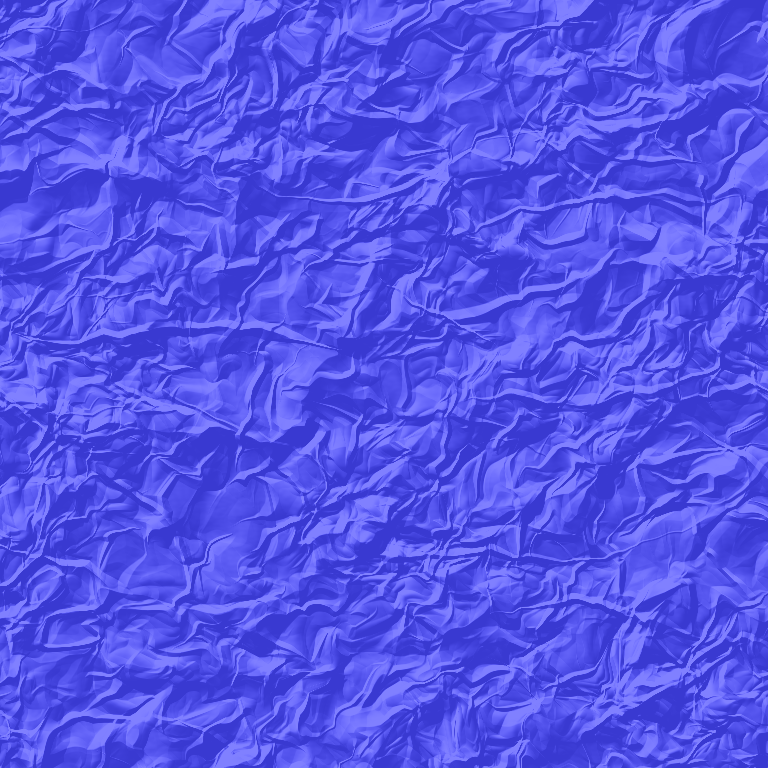
Give the GLSL for this texture, as a WebGL 1 fragment shader.

```glsl
precision highp float;
// Crumpled blue metal foil: smooth kinked facets crossed by sharp, short, broken folds.

uniform vec2 u_resolution;

const vec2 LIGHT_DIR = vec2(-0.52, 0.854);
const float SLOPE_STEP = 0.0009;   // half the sampling width, softens creases
const float SLOPE_SPREAD = 1.15;   // typical slope of the foil
const float SLOPE_SHIFT = -0.06;   // darkens the flat parts

vec2 hash2(vec2 cell) {
  vec3 h = fract(cell.xyx * vec3(0.1031, 0.1030, 0.0973));
  h += dot(h, h.yzx + 33.33);
  return fract((h.xx + h.yz) * h.zy);
}

vec2 rotate(vec2 p, float angle) {
  float c = cos(angle), s = sin(angle);
  return vec2(c * p.x + s * p.y, c * p.y - s * p.x);
}

float cornerRamp(vec2 cell, vec2 offset) {
  return dot(normalize(hash2(cell) - 0.4999), offset);
}

// Gradient noise, about -0.7 to 0.7
float noise(vec2 p) {
  vec2 i = floor(p), f = fract(p);
  vec2 u = f * f * f * (f * (f * 6.0 - 15.0) + 10.0);
  vec2 e = vec2(1.0, 0.0);
  float low = mix(cornerRamp(i, f), cornerRamp(i + e, f - e), u.x);
  float high = mix(cornerRamp(i + e.yx, f - e.yx), cornerRamp(i + 1.0, f - 1.0), u.x);
  return mix(low, high, u.y);
}

vec2 noise2(vec2 p) {
  return vec2(noise(p), noise(p.yx + 47.3));
}

// Squared distance to the nearest scattered point: bowls that meet in sharp creases
float facets(vec2 p) {
  vec2 cell = floor(p), f = fract(p);
  float nearest = 8.0;
  for (int y = -1; y <= 1; y++) {
    for (int x = -1; x <= 1; x++) {
      vec2 n = vec2(float(x), float(y));
      vec2 d = n + hash2(cell + n) - f;
      nearest = min(nearest, dot(d, d));
    }
  }
  return nearest;
}

// Narrow ridges along an angle that taper out where a slow noise is low
float fold(vec2 p, float angle, float scale, float stretch, float width) {
  vec2 q = rotate(p, angle) * vec2(stretch, 1.0) * scale + angle * 31.0;
  float taper = smoothstep(-0.1, 0.3, noise(q * 0.9 + 63.0));
  return max(width * taper - abs(noise(q)), 0.0) / scale;
}

// Kinked displacement that bends the creases
vec2 buckle(vec2 p) {
  vec2 q = p + 0.03 * noise2(p * 4.0 + 9.0);
  q += 0.042 * abs(noise2(q * 9.0 + 21.0));
  q -= 0.022 * abs(noise2(rotate(q, 0.8) * 20.0 + 33.0));
  return q + 0.006 * noise2(q * 38.0 + 5.0);
}

// Octaves of creased noise; each one bends those after it
float crumple(vec2 p, float roughness) {
  float height = 0.0, scale = 11.0, weight = 0.72;
  for (int i = 0; i < 3; i++) {
    float n = abs(noise(p * scale + float(i) * 17.0));
    height += weight * n / scale;
    p = rotate(p, 0.9) + 0.3 * n / scale;
    scale *= 2.1;
    weight *= 0.95 * roughness;
  }
  return height;
}

float foilHeight(vec2 p) {
  float roughness = mix(0.25, 1.0, smoothstep(-0.2, 0.25, noise(p * 4.5 + 3.0)));
  vec2 q = buckle(p);
  float height = 0.6 * facets(q * 9.0) / 9.0;
  height += 0.65 * roughness * facets(rotate(q, 0.5) * 19.0 + 7.0) / 19.0;
  height += crumple(q, roughness);

  // Short folds at several angles; a few long ones stay straighter
  vec2 course = mix(p, q, 0.5);
  height += 2.0 * fold(course, 0.04, 10.0, 0.4, 0.09);
  height += 1.9 * fold(q, 0.55, 16.0, 0.6, 0.13);
  height += 1.9 * fold(q, 1.2, 19.0, 0.5, 0.14);
  height += 2.2 * fold(course, -0.72, 11.0, 0.35, 0.07);
  height += 1.7 * roughness * fold(q, 0.85, 31.0, 0.6, 0.17);
  return height;
}

vec3 foilColor(float tone) {
  float shadow = 1.0 - tone;
  return vec3(vec2(mix(0.225, 0.50, tone)), 1.0 - 0.18 * shadow * shadow);
}

void main() {
  vec2 p = gl_FragCoord.xy / min(u_resolution.x, u_resolution.y) + 2.0;

  // Slope facing the light
  vec2 reach = LIGHT_DIR * SLOPE_STEP;
  float slope = (foilHeight(p - reach) - foilHeight(p + reach)) / (2.0 * SLOPE_STEP);

  // Faint brushed grain
  float grain = 0.12 * noise(p * vec2(110.0, 190.0));
  float tone = smoothstep(-0.82, 1.4, slope / SLOPE_SPREAD + SLOPE_SHIFT + grain);
  gl_FragColor = vec4(foilColor(tone), 1.0);
}
```
